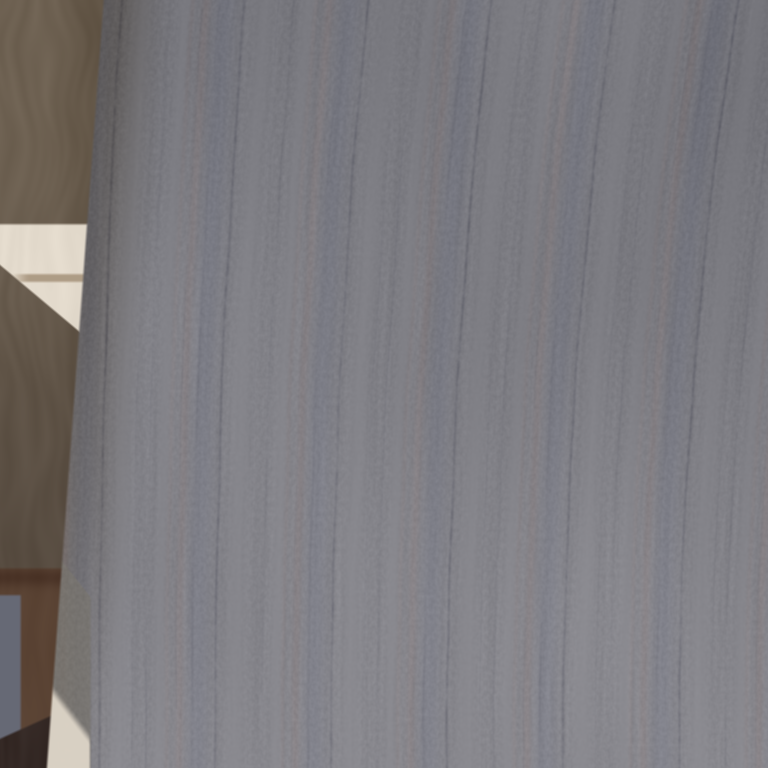
Give the GLSL for this texture, as a three.js fragment shader.

```glsl
// Grey woven curtain with leaning, broken pinstripes, hung before a wooden wall.
// Repeated stripe profiles and gradient noise make the cloth; soft distance
// masks place the wall, its sunlit patch, the shelf and the folded hem.

#define STRIPE_PERIOD 0.151
#define STRIPE_START 0.28
#define THREAD_DEPTH 0.065
#define STREAK_DEPTH 0.020
#define NAP_DEPTH 0.026
#define EDGE_SOFTNESS 0.0025
#define CLOTH_LOW vec3(0.532, 0.530, 0.553)
#define CLOTH_HIGH vec3(0.473, 0.473, 0.497)
#define WOOD_HIGH vec3(0.430, 0.380, 0.320)
#define WOOD_LOW vec3(0.345, 0.300, 0.255)
#define SUNLIGHT vec3(0.890, 0.855, 0.800)

varying vec2 vUv;

float hash(vec2 p) {
  vec3 q = fract(vec3(p.xyx) * 0.1031);
  q += dot(q, q.yzx + 33.33);
  return fract((q.x + q.y) * q.z);
}

vec2 gradient(vec2 cell) {
  float angle = 6.2832 * hash(cell);
  return vec2(cos(angle), sin(angle));
}

// Gradient noise, roughly -0.7 to 0.7
float noise(vec2 p) {
  vec2 i = floor(p), f = fract(p);
  vec2 w = f * f * f * (f * (f * 6.0 - 15.0) + 10.0);
  vec2 e = vec2(1.0, 0.0);
  float low = mix(dot(gradient(i), f), dot(gradient(i + e), f - e), w.x);
  float high = mix(dot(gradient(i + e.yx), f - e.yx),
                   dot(gradient(i + 1.0), f - 1.0), w.x);
  return mix(low, high, w.y);
}

// 1 where the signed distance is positive, with a soft rim
float inside(float d) {
  return smoothstep(-EDGE_SOFTNESS, EDGE_SOFTNESS, d);
}

// Soft vertical line at phase "at" within a repeating stripe
float line(float phase, float at, float width) {
  float d = abs(fract(phase - at + 0.5) - 0.5) / width;
  return exp(-d * d);
}

vec3 wall(vec2 p) {
  // Grained wood, darker toward the shelf
  float grain = noise(vec2(p.x * 75.0 + noise(p * 9.0) * 2.5, p.y * 9.0));
  vec3 col = mix(WOOD_LOW, WOOD_HIGH, smoothstep(0.25, 0.85, p.y));
  col += 0.035 * grain - 0.05 * smoothstep(0.06, 0.12, p.x) * p.y;

  // Sun patch cut by a slanted shadow and a thin bar
  float sun = inside(0.708 - p.y) * inside(p.y - 0.655 + 0.84 * p.x);
  float bar = inside(0.005 - abs(p.y - 0.638)) * smoothstep(0.01, 0.04, p.x);
  vec3 lit = SUNLIGHT + 0.03 * grain;
  col = mix(col, mix(lit, vec3(0.68, 0.61, 0.52), bar), sun);

  // Wooden box, pale panel and dark floor
  float boxTop = 0.26 - p.y;
  vec3 box = mix(vec3(0.35, 0.26, 0.20), vec3(0.29, 0.20, 0.15),
                 line(p.y, 0.248, 0.012)) + 0.02 * grain;
  col = mix(col, box, inside(boxTop));
  float panel = inside(0.027 - p.x) * inside(0.225 - p.y);
  col = mix(col, vec3(0.40, 0.41, 0.46), panel);
  float ground = inside(0.038 + 0.45 * p.x - p.y);
  return mix(col, vec3(0.20, 0.155, 0.14) + 0.04 * grain, ground);
}

vec3 cloth(vec2 p, float fromEdge) {
  // Straighten the lean, then fold the width into stripes
  float s = p.x - p.y * p.y * (0.02 + 0.06 * p.x);
  s += 0.0022 * noise(vec2(s * 5.0, p.y * 7.0));
  float phase = (s - STRIPE_START) / STRIPE_PERIOD;
  float row = floor(phase + 0.5);

  // Broad light: darker above, at the far top corner and around the fold
  vec3 col = mix(CLOTH_LOW, CLOTH_HIGH, smoothstep(-0.05, 1.0, p.y));
  col -= 0.025 * smoothstep(0.75, 1.0, p.x) * p.y;
  col += 0.022 * noise(p * vec2(4.0, 2.5) + 8.0);
  float fold = 1.0 - smoothstep(0.0, 0.10, fromEdge);
  col -= vec3(0.10, 0.115, 0.145) * fold * (0.6 + 0.4 * p.y);

  // Tinted bands and fine lengthwise streaks
  float warm = line(phase, 0.69, 0.035) + 0.6 * line(phase, 0.58, 0.02);
  float cool = line(phase, 0.85, 0.09);
  float smoothBand = line(phase, 0.17, 0.08) + line(phase, 0.52, 0.05);
  float streak = noise(vec2(s * 110.0, p.y * 2.5))
               + 0.7 * noise(vec2(s * 210.0, p.y * 6.0));
  col += vec3(0.012, -0.006, -0.014) * warm;
  col += vec3(-0.020, -0.015, -0.002) * cool;
  col += 0.012 * smoothBand;
  col += STREAK_DEPTH * streak * (1.0 - 0.6 * smoothBand);

  // Broken dark threads: one strong, several faint
  float breaks = 0.75 + 0.7 * noise(vec2(row * 7.3, p.y * 70.0))
               + 0.5 * noise(vec2(row * 3.7 + 20.0, p.y * 6.0));
  float faint = line(phase, 0.40, 0.012) + line(phase, 0.80, 0.014)
              + 0.6 * line(phase, 0.66, 0.010) + 0.5 * line(phase, 0.28, 0.010);
  float patches = 0.35 + 0.9 * noise(vec2(s * 14.0, p.y * 5.0 + 3.0));
  float threads = line(phase, 0.0, 0.014) * breaks + 0.6 * faint * max(patches, 0.0);
  col -= THREAD_DEPTH * threads * vec3(1.0, 0.98, 0.85);

  // Fleecy nap, calmer on the smooth bands
  float nap = noise(vec2(s * 190.0, p.y * 150.0))
            + 0.5 * noise(vec2(s * 330.0, p.y * 280.0) + 40.0);
  col += NAP_DEPTH * nap * (1.0 - 0.7 * min(smoothBand, 1.0));

  // Turned hem at the lower corner, its tip in sunlight
  float hem = inside(0.118 - p.x) * inside(0.37 - 1.25 * p.x - p.y);
  col = mix(col, vec3(0.47, 0.455, 0.43) + 0.02 * nap, hem * 0.75);
  float tip = inside(0.117 - p.x) * smoothstep(-0.01, 0.01, 0.19 - 1.3 * p.x - p.y);
  return mix(col, SUNLIGHT, tip * 0.9);
}

void main() {
  float fromEdge = vUv.x - 0.061 - 0.074 * vUv.y;
  vec3 col = mix(wall(vUv), cloth(vUv, max(fromEdge, 0.0)), inside(fromEdge));
  gl_FragColor = vec4(col, 1.0);
}
```
